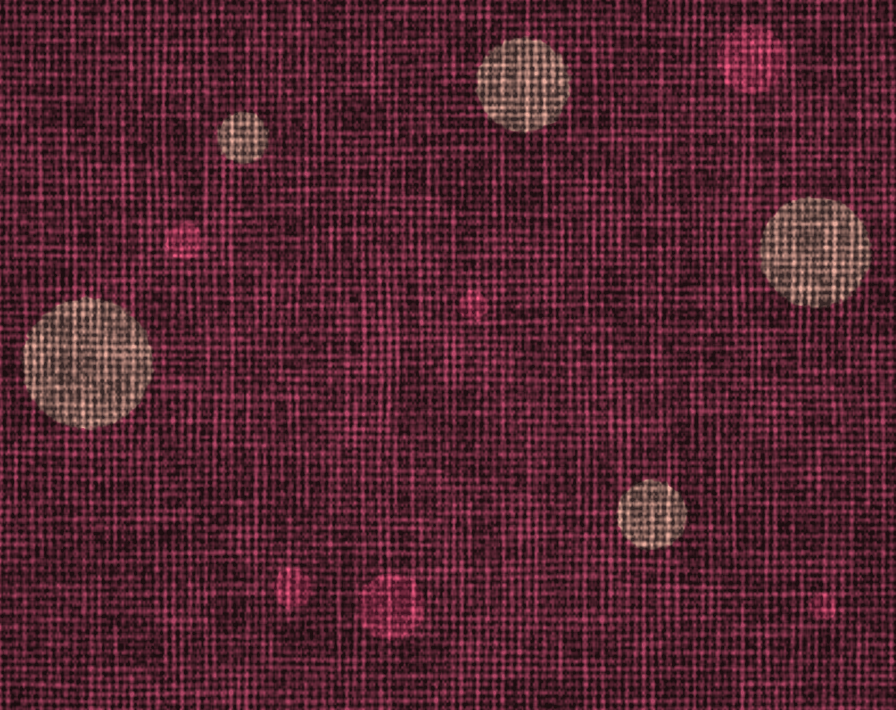
Write a Shadertoy shader that draws this texture.

```glsl
#define THREADS 86.0
#define WARP_RELIEF 0.24
#define WEFT_RELIEF 0.19
#define STREAKS 0.32
#define GRAIN 0.50
#define WOBBLE 0.45
#define EDGE_FRAY 0.006
#define DOT_COUNT 11
#define PALE_COUNT 5

const float TAU = 6.2831853;

// Dot centre and radius in canvas heights; the pale dots come first
const vec3 DOTS[DOT_COUNT] = vec3[DOT_COUNT](
    vec3(0.737, 0.880, 0.066), vec3(0.342, 0.806, 0.036),
    vec3(1.148, 0.645, 0.078), vec3(0.123, 0.488, 0.092),
    vec3(0.918, 0.275, 0.049), vec3(1.058, 0.916, 0.048),
    vec3(0.260, 0.660, 0.026), vec3(0.666, 0.569, 0.021),
    vec3(0.413, 0.171, 0.028), vec3(0.551, 0.146, 0.047),
    vec3(1.160, 0.146, 0.019));

float hash(vec2 p) {
    vec3 q = fract(p.xyx * 0.1031);
    q += dot(q, q.yzx + 33.33);
    return fract((q.x + q.y) * q.z);
}

float noise(vec2 p) {
    vec2 cell = floor(p), f = fract(p);
    f = f * f * (3.0 - 2.0 * f);
    float low = mix(hash(cell), hash(cell + vec2(1, 0)), f.x);
    float high = mix(hash(cell + vec2(0, 1)), hash(cell + vec2(1, 1)), f.x);
    return mix(low, high, f.y);
}

// Brightness of the cloth: crossing threads, slubs, fibres
float weave(vec2 uv) {
    vec2 g = uv * THREADS + 200.0;

    // Threads wander slowly off the straight grid
    g += WOBBLE * (vec2(noise(g * vec2(0.30, 0.07)),
                        noise(g * vec2(0.07, 0.30) + 71.0)) - 0.5);
    vec2 thread = floor(g + 0.5);
    vec2 ridge = cos(TAU * g);

    // Each thread has its own weight, varying along its length
    float warp = noise(vec2(thread.x * 3.0, g.y * 0.14)) - 0.5;
    float weft = noise(vec2(g.x * 0.14, thread.y * 3.0 + 500.0)) - 0.5;
    float knot = hash(thread + 37.0) - 0.5;
    float crossing = cos(0.5 * TAU * g.x) * cos(0.5 * TAU * g.y);

    float tone = 0.40;
    tone += WARP_RELIEF * ridge.x * (1.0 + warp);
    tone += WEFT_RELIEF * ridge.y * (1.0 + weft);
    tone += 0.07 * crossing + 0.14 * knot;
    tone += STREAKS * (warp * (0.7 + 0.3 * ridge.x) + 0.7 * weft);

    // Fine fibres and broad uneven wear
    tone += GRAIN * (noise(uv * vec2(330.0, 250.0) + 19.0) - 0.5);
    tone += 0.10 * (noise(uv * vec2(4.0, 7.0) + 9.0) - 0.5);
    return clamp(tone, 0.0, 1.15);
}

void mainImage(out vec4 fragColor, in vec2 fragCoord) {
    vec2 uv = fragCoord / iResolution.y;
    float tone = weave(uv);

    // Wine-coloured cloth
    vec3 color = mix(vec3(0.11, 0.05, 0.06), vec3(0.62, 0.245, 0.355), tone);

    // Printed dots keep the thread relief and have frayed edges
    vec3 paleInk = mix(vec3(0.22, 0.16, 0.155), vec3(0.84, 0.63, 0.57), tone);
    vec3 pinkInk = mix(vec3(0.27, 0.08, 0.14), vec3(0.88, 0.33, 0.48), tone);
    float fray = EDGE_FRAY * (noise(uv * 180.0) - 0.5);
    float soft = 0.0015 + 0.75 / iResolution.y;
    for (int i = 0; i < DOT_COUNT; i++) {
        float edge = length(uv - DOTS[i].xy) - DOTS[i].z + fray;
        float coverage = 1.0 - smoothstep(-soft, soft, edge);
        color = mix(color, i < PALE_COUNT ? paleInk : pinkInk, 0.95 * coverage);
    }

    // Gentle darkening toward the corners
    vec2 centered = fragCoord / iResolution.xy - 0.5;
    color *= 1.04 - 0.22 * dot(centered, centered);
    fragColor = vec4(color, 1.0);
}
```
